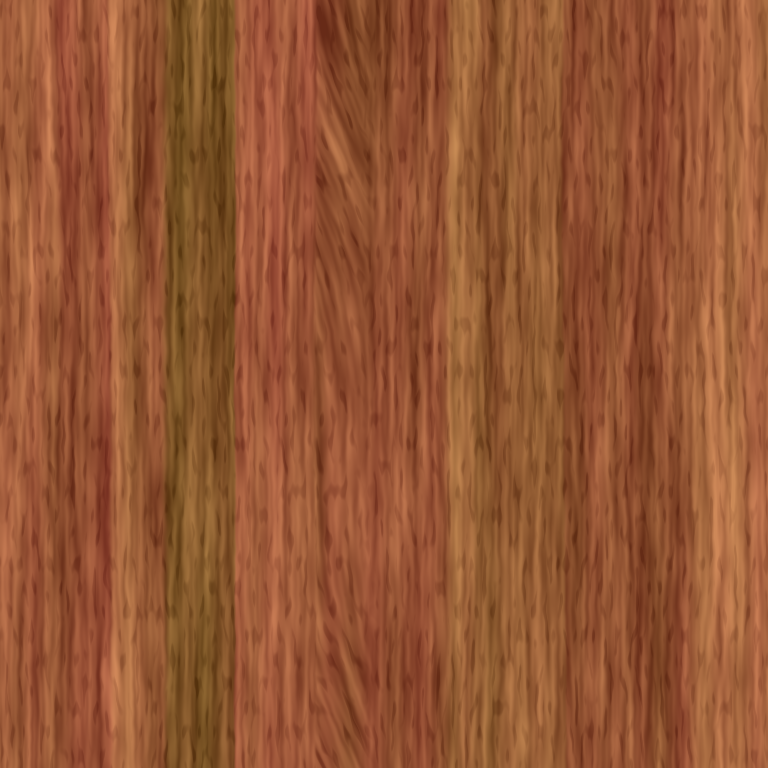
Write a WebGL 2 fragment shader that draws this texture.

```glsl
#version 300 es
precision highp float;
// Reddish wood veneer: upright boards of varied tone, one with slanting grain.
// Boards are blended from a short table; the grain is gradient noise stretched
// along the fibres, with small dark pores, mapped onto a brown ramp.
uniform vec2 u_resolution;
out vec4 fragColor;

// Each board: left edge, lightness, hue (negative is red, positive is olive)
const vec3 BOARDS[12] = vec3[12](
    vec3(0.000, 0.62, -0.10), vec3(0.075, 0.42, -0.40), vec3(0.143, 0.82, 0.05),
    vec3(0.175, 0.42, 0.10), vec3(0.215, 0.36, 0.85), vec3(0.305, 0.54, -0.45),
    vec3(0.410, 0.42, -0.15), vec3(0.490, 0.37, -0.25), vec3(0.585, 0.72, 0.55),
    vec3(0.625, 0.58, 0.35), vec3(0.735, 0.39, -0.15), vec3(0.897, 0.74, -0.05));

vec2 gradient(vec2 cell) {
    uvec2 q = uvec2(ivec2(cell) + 4096);
    uint h = q.x * 1597334677u ^ q.y * 3812015801u;
    h = (h ^ (h >> 15)) * 2246822519u;
    h ^= h >> 13;
    float angle = float(h & 65535u) / 65536.0 * 6.2832;
    return vec2(cos(angle), sin(angle));
}

float noise(vec2 p) {
    vec2 i = floor(p), f = p - i;
    vec2 w = f * f * f * (f * (f * 6.0 - 15.0) + 10.0);
    vec2 e = vec2(1.0, 0.0);
    float low = mix(dot(gradient(i), f), dot(gradient(i + e.xy), f - e.xy), w.x);
    float high = mix(dot(gradient(i + e.yx), f - e.yx), dot(gradient(i + 1.0), f - 1.0), w.x);
    return mix(low, high, w.y);
}

// Lightness offset of the fibres, from broad streaks down to pores
float grain(vec2 p) {
    float streak = 0.34 * noise(p * vec2(30.0, 1.3));
    float fibre = 0.52 * noise(p * vec2(88.0, 4.5) + 17.0);
    float fine = 0.42 * noise(p * vec2(165.0, 13.0) + 41.0);
    float pore = smoothstep(0.12, 0.42, noise(p * vec2(150.0, 32.0) + 73.0));
    return streak + fibre + fine - 0.24 * pore;
}

void main() {
    vec2 p = gl_FragCoord.xy / u_resolution;

    // Gentle wander of the fibres
    float x = p.x + 0.006 * noise(p * vec2(9.0, 2.5))
                  + 0.0022 * noise(p * vec2(35.0, 11.0) + 5.0)
                  + 0.0016 * noise(p * vec2(70.0, 45.0) + 9.0);

    // Board under this point, with some joints crisp and others soft
    vec2 board = BOARDS[0].yz;
    for (int i = 1; i < 12; i++) {
        float soft = 0.0015 + 0.008 * fract(float(i) * 0.618);
        float edge = BOARDS[i].x;
        board = mix(board, BOARDS[i].yz, smoothstep(edge - soft, edge + soft, x));
    }

    // Brown heart streak inside the golden board
    float heart = smoothstep(0.022, 0.006, abs(x - 0.642 - 0.012 * noise(vec2(3.5, p.y * 3.0))));
    board.x -= 0.30 * heart * smoothstep(0.15, 0.6, p.y);

    // Straight grain, giving way to slanting grain on one board
    float fibres = grain(vec2(x, p.y));
    float slanted = smoothstep(0.408, 0.413, x) * (1.0 - smoothstep(0.462, 0.497, x));
    float bend = 0.15 * p.y + 0.02 * sin(p.y * 8.0);
    fibres = mix(fibres, 1.1 * grain(vec2(x * 0.75 + bend, p.y)), slanted);

    // Slow drift of tone and hue along each board
    float tone = board.x + fibres + 0.22 * noise(vec2(x * 14.0, p.y * 1.8) + 29.0);
    tone += 0.08 * noise(p * vec2(40.0, 24.0) + 61.0);
    float hue = board.y + 0.7 * noise(vec2(x * 32.0, p.y * 1.6) + 53.0);

    tone = clamp(tone, -0.15, 1.2);
    vec3 color = mix(vec3(0.435, 0.212, 0.112), vec3(0.745, 0.480, 0.305), tone);
    color += hue * vec3(-0.055, 0.022, -0.030);
    fragColor = vec4(color, 1.0);
}
```
